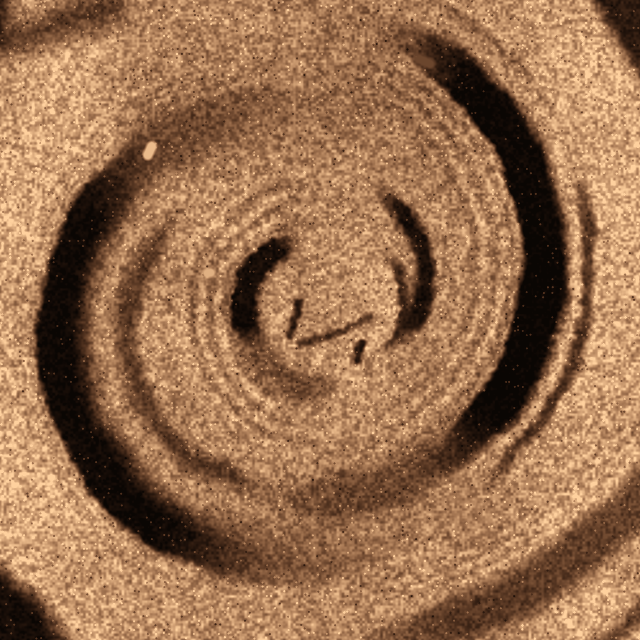
Reproduce this texture procedurally as a WebGL 1 fragment shader.

```glsl
precision highp float;
// Raking light over a spiral of grooves pressed into coarse sand.
uniform vec2 u_resolution;

const float BASE_TONE = 0.72;
const float GRAIN_SCALE = 250.0;
const float GRAIN_AMOUNT = 0.34;
const float EDGE_WARP = 0.012;
const float SPECK_SCALE = 150.0;
const vec2 LEFT_C = vec2(0.457, 0.479);    // centre of the left groove
const vec2 RIGHT_C = vec2(0.465, 0.592);   // centre of the right groove
const vec2 CORE_C = vec2(0.501, 0.512);    // centre of the inner rings
const vec2 OUTER_C = vec2(0.392, 0.835);   // centre of the lower right sweep
const vec2 MOUND_C = vec2(0.521, 0.525);
const float PI = 3.14159265;

float hash(vec2 p) {
  vec3 q = fract(vec3(p.xyx) * 0.1031);
  q += dot(q, q.yzx + 33.33);
  return fract((q.x + q.y) * q.z);
}

float noise(vec2 p) {
  vec2 i = floor(p), f = fract(p);
  f = f * f * (3.0 - 2.0 * f);
  return mix(mix(hash(i), hash(i + vec2(1, 0)), f.x),
             mix(hash(i + vec2(0, 1)), hash(i + 1.0), f.x), f.y);
}

// 1 around the angle mid, fading to 0 at +-span.
float sector(vec2 v, float mid, float span) {
  float a = abs(mod(atan(v.y, v.x) - mid + PI, 2.0 * PI) - PI);
  return 1.0 - smoothstep(0.55 * span, span, a);
}

// Tapered circular band; soft = blur of its inner and outer edge.
float arc(vec2 p, vec2 c, float r, float w, vec2 soft, float mid, float span) {
  vec2 v = p - c;
  float m = sector(v, mid, span), x = length(v) - r;
  w *= mix(0.4, 1.0, m);
  return m * smoothstep(-w - soft.x, -w + soft.x, x)
           * (1.0 - smoothstep(w - soft.y, w + soft.y, x));
}

// Thin furrow with a lit lip on its outer side.
float furrow(vec2 p, vec2 c, float r, float w, float mid, float span) {
  vec2 v = p - c;
  float x = (length(v) - r) / w;
  return sector(v, mid, span) * (exp(-x * x) - 0.5 * exp(-(x - 1.9) * (x - 1.9)));
}

float stroke(vec2 p, vec2 a, vec2 b, float w, float soft) {
  vec2 d = b - a;
  float t = clamp(dot(p - a, d) / dot(d, d), 0.0, 1.0);
  return 1.0 - smoothstep(w - soft, w + soft, length(p - a - d * t));
}

float groundTone(vec2 p) {
  float t = BASE_TONE + 0.10 * smoothstep(0.22, 0.46, abs(p.x - 0.5));
  t += 0.10 * (noise(p * 9.0) - 0.5);
  t -= 0.10 * smoothstep(0.25, 0.0, abs(p.y - 0.85)) * smoothstep(0.4, 0.1, abs(p.x - 0.48));
  t -= 0.10 * smoothstep(0.16, 0.0, length((p - vec2(0.52, 0.22)) * vec2(0.5, 1.0)));
  return t;
}

float grooves(vec2 p) {
  float t = 1.0;
  // left groove, its dim tails and the channel inside it
  t *= 1.0 - 0.88 * arc(p, LEFT_C, 0.362, 0.037, vec2(0.026, 0.008), 3.38, 1.32);
  t *= 1.0 - 0.36 * arc(p, LEFT_C, 0.355, 0.042, vec2(0.035, 0.01), 3.3, 2.15);
  t *= 1.0 - 0.52 * arc(p, vec2(0.456, 0.486), 0.255, 0.017, vec2(0.012, 0.018), 3.45, 1.35);
  // right groove, its dim tail and the line outside it
  t *= 1.0 - 0.93 * arc(p, RIGHT_C, 0.385, 0.036, vec2(0.007, 0.012), 0.08, 1.25);
  t *= 1.0 - 0.35 * arc(p, RIGHT_C, 0.375, 0.035, vec2(0.015, 0.02), -0.75, 1.15);
  t *= 1.0 - 0.62 * arc(p, RIGHT_C, 0.456, 0.010, vec2(0.007, 0.008), -0.28, 0.7);
  // inner crescents
  t *= 1.0 - 0.88 * arc(p, CORE_C, 0.120, 0.020, vec2(0.009, 0.005), 2.75, 0.95);
  t *= 1.0 - 0.40 * arc(p, CORE_C, 0.118, 0.022, vec2(0.015), 3.95, 1.2);
  t *= 1.0 - 0.85 * arc(p, vec2(0.501, 0.570), 0.163, 0.016, vec2(0.012, 0.008), 0.12, 0.98);
  t *= 1.0 - 0.65 * arc(p, MOUND_C, 0.112, 0.007, vec2(0.004, 0.008), 0.0, 0.9);
  // lower right sweep
  t *= 1.0 - 0.55 * arc(p, OUTER_C, 0.868, 0.036, vec2(0.02), -0.86, 0.6);
  t *= 1.0 - 0.65 * stroke(p, vec2(1.02, 0.06), vec2(0.93, -0.02), 0.012, 0.02);
  // corners
  t *= 1.0 - 0.78 * smoothstep(1.305, 1.335, dot(p, vec2(0.845, 0.533)));
  t *= 1.0 - 0.90 * smoothstep(-0.105, -0.06, dot(p, vec2(-0.75, -0.66)));
  t *= 1.0 - 0.55 * stroke(p, vec2(-0.02, 0.93), vec2(0.17, 0.99), 0.025, 0.03);
  t *= 1.0 - 0.75 * stroke(p, vec2(-0.02, 0.94), vec2(0.0, 1.0), 0.022, 0.02);
  return t;
}

float furrows(vec2 p) {
  float s = 0.0;
  for (int i = 0; i < 3; i++) {
    float k = float(i);
    s += furrow(p, LEFT_C, 0.409 + 0.013 * k, 0.005, 2.95, 1.6) * 0.8;
    s += furrow(p, RIGHT_C, 0.278 + 0.027 * k, 0.006, 0.0, 1.5) * 0.8;
    s += furrow(p, CORE_C, 0.149 + 0.027 * k, 0.007, 3.1, 1.9);
    s += furrow(p, OUTER_C, 0.770 + 0.018 * k, 0.006, -0.85, 0.6) * 0.7;
  }
  s += furrow(p, RIGHT_C, 0.460, 0.007, 0.95, 0.55);
  return s;
}

void main() {
  vec2 uv = gl_FragCoord.xy / u_resolution;
  vec2 p = uv + EDGE_WARP * (vec2(noise(uv * 17.0), noise(uv * 17.0 + 40.0)) - 0.5);
  p += 0.007 * (vec2(noise(uv * 110.0), noise(uv * 110.0 + 70.0)) - 0.5);

  float tone = groundTone(p) - 0.15 * furrows(p);
  // mound: lit flanks, then the dents pressed into it
  tone += 0.10 * arc(p, MOUND_C, 0.088, 0.016, vec2(0.015, 0.005), -0.15, 1.1);
  tone += 0.08 * arc(p, MOUND_C, 0.090, 0.018, vec2(0.012), 3.2, 0.8);
  float light = grooves(p);
  light *= 1.0 - 0.75 * stroke(p, vec2(0.464, 0.53), vec2(0.457, 0.475), 0.006, 0.005);
  light *= 1.0 - 0.60 * stroke(p, vec2(0.475, 0.462), vec2(0.580, 0.500), 0.006, 0.006);
  light *= 1.0 - 0.80 * stroke(p, vec2(0.565, 0.460), vec2(0.558, 0.437), 0.007, 0.005);

  // grains, with bright specks catching light inside the shadows
  float grain = 0.6 * noise(uv * GRAIN_SCALE) + 0.4 * noise(uv * GRAIN_SCALE * 0.53 + 9.0) - 0.5;
  tone = tone * light * (1.0 + 0.35 * grain) + GRAIN_AMOUNT * grain * mix(0.3, 1.0, light);
  vec2 cell = floor(uv * SPECK_SCALE);
  vec2 offset = fract(uv * SPECK_SCALE) - 0.3 - 0.4 * vec2(hash(cell + 3.0), hash(cell + 8.0));
  float dotMask = 1.0 - smoothstep(0.12, 0.36, length(offset));
  float pick = hash(cell + 21.0);
  tone += dotMask * (0.25 * step(0.91, pick) - 0.28 * light * step(pick, 0.05));

  // loose pebbles
  tone = mix(tone, 0.92, stroke(uv, vec2(0.231, 0.758), vec2(0.237, 0.771), 0.008, 0.003));
  tone = mix(tone, 0.88, stroke(uv, vec2(0.324, 0.573), vec2(0.329, 0.574), 0.007, 0.003));
  tone = mix(tone, 0.42, stroke(uv, vec2(0.655, 0.908), vec2(0.672, 0.900), 0.008, 0.004));
  tone = mix(tone, 0.90, stroke(uv, vec2(0.030, 0.287), vec2(0.058, 0.305), 0.002, 0.002));

  tone = clamp(tone, 0.04, 1.0);
  gl_FragColor = vec4(tone * vec3(1.0, 0.53 + 0.29 * tone, 0.28 + 0.34 * tone), 1.0);
}
```
